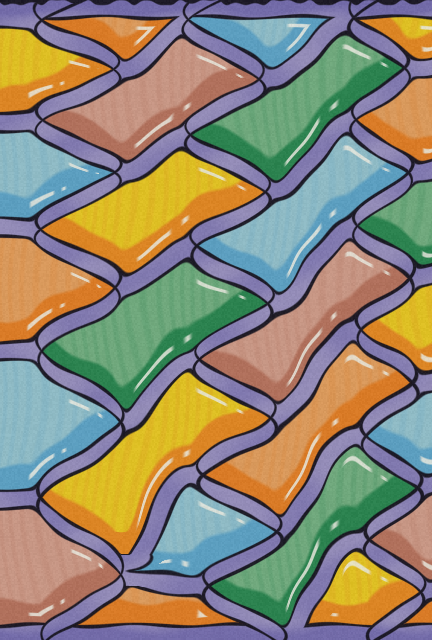
This pattern is drawn by a WebGL 2 fragment shader. Its source:

```glsl
#version 300 es
precision highp float;
// Marker drawing of glossy coloured cells between twisted lavender ribbons.
// Each ribbon is a pair of shifted waves; their phases are blended across a
// column, and whole values of the blended phase separate the cells.
uniform vec2 u_resolution;
out vec4 fragColor;

const float ASPECT = 0.676;
const float TAU = 6.28319;
const float TWIST = 0.0145;      // half the vertical gap between strands
const float GAP = 0.0145;        // half the width of a separator
const float INK_WIDTH = 0.0021;  // half the outline width
const float SHADE_DEPTH = 0.036;
const float FRAME_TOP = 0.027;
const float FRAME_BOTTOM = 0.977;
const vec3 PAPER_WHITE = vec3(0.90, 0.90, 0.86);
const vec3 INK = vec3(0.09, 0.08, 0.12);
const vec3 LAVENDER = vec3(0.58, 0.55, 0.72);
const vec3 VIOLET = vec3(0.45, 0.42, 0.66);

// Ribbons 1 to 3 are visible; 0 and 4 bound the outer columns.
const float CENTER[5] = float[5](-0.06, 0.124, 0.365, 0.605, 0.80);
const float SWING[5] = float[5](0.0, 0.066, 0.063, 0.046, 0.0);
const float DRIFT[5] = float[5](0.0, 0.010, 0.035, 0.030, 0.0);

// Blue, pink, green, orange, yellow
const vec3 LIGHT[5] = vec3[5](vec3(0.56, 0.73, 0.77), vec3(0.78, 0.59, 0.52),
  vec3(0.44, 0.66, 0.49), vec3(0.85, 0.60, 0.36), vec3(0.87, 0.75, 0.14));
const vec3 DARK[5] = vec3[5](vec3(0.36, 0.62, 0.75), vec3(0.69, 0.44, 0.36),
  vec3(0.17, 0.51, 0.31), vec3(0.85, 0.48, 0.15), vec3(0.86, 0.52, 0.14));
// Pigment of each cell, column by column from the top
const int PIGMENT[28] = int[28](3,4,0,3,0,1,3, 3,1,4,2,4,0,3,
                               0,2,0,1,3,2,4, 4,3,2,4,0,1,3);

float hash(vec2 p) {
  p = fract(p * vec2(0.1031, 0.1137));
  p += dot(p, p.yx + 33.33);
  return fract((p.x + p.y) * p.x * 7.13);
}

float softMin(float a, float b, float k) {
  float h = max(k - abs(a - b), 0.0) / k;
  return min(a, b) - h * h * k * 0.25;
}

// Wave count down a ribbon: whole at left turns, half at right turns
float ribbonPhase(int i, float y) {
  if (i < 2) {
    float n = (y - 0.013) / 0.191 + 0.22 * sin(TAU * 0.5 * (y - 0.117) / 0.651);
    return i == 0 ? n + 0.5 : n;
  }
  if (i == 2) return (y - 0.0326) / 0.177;
  return (y - 0.026) / 0.1634 - (i == 4 ? 0.2 : 0.0);
}

float ribbonX(int i, float y) {
  return CENTER[i] + DRIFT[i] * (y - 0.5) - SWING[i] * cos(TAU * ribbonPhase(i, y));
}

float strandDist(int i, vec2 q) {
  float x = ribbonX(i, q.y);
  float slope = (ribbonX(i, q.y + 0.001) - x) / 0.001;
  return (q.x - x) * inversesqrt(1.0 + slope * slope);
}

float cellPhase(int j, vec2 q) {
  float left = ribbonPhase(j, q.y) - 0.5;
  if (j == 1) left += smoothstep(0.865, 0.915, q.y);  // extra cell tapers in
  float t = smoothstep(CENTER[j] + SWING[j], CENTER[j + 1] - SWING[j + 1], q.x);
  return mix(left, ribbonPhase(j + 1, q.y), t);
}

// Distance inside cell k of column j, negative outside
float cellDist(int j, float k, vec2 q) {
  vec2 up = vec2(0.0, TWIST), e = vec2(0.001, 0.0);
  float left = min(strandDist(j, q - up), strandDist(j, q + up));
  float right = -max(strandDist(j + 1, q - up), strandDist(j + 1, q + up));
  float m = cellPhase(j, q);
  vec2 grad = vec2(cellPhase(j, q + e) - m, cellPhase(j, q + e.yx) - m) / e.x;
  float rows = min(m - k, k + 1.0 - m) / length(grad) - GAP;
  float frame = min(q.y - FRAME_TOP, FRAME_BOTTOM - q.y);
  return min(softMin(softMin(left, right, 0.01), rows, 0.016), frame);
}

float segment(float t, float a, float b) {
  return smoothstep(a - 0.012, a + 0.012, t) * (1.0 - smoothstep(b - 0.012, b + 0.012, t));
}

void main() {
  float px = 1.0 / u_resolution.y;
  vec2 uv = gl_FragCoord.xy / u_resolution;
  vec2 p = vec2(uv.x * ASPECT, 1.0 - uv.y);
  // Hand wobble
  vec2 q = p + 0.0022 * vec2(sin(p.y * 47.0 + 3.0 * sin(p.x * 19.0)),
                             sin(p.x * 41.0 + 2.0 * sin(p.y * 23.0)));

  // Column and strand outlines
  int col = 0;
  float line = 1.0;
  for (int i = 1; i < 4; i++) {
    float a = strandDist(i, q - vec2(0.0, TWIST));
    float b = strandDist(i, q + vec2(0.0, TWIST));
    line = min(line, min(abs(a), abs(b)));
    if (a + b > 0.0) col = i;
  }
  float m = cellPhase(col, q), k = floor(m);
  float inside = cellDist(col, k, q);
  line = min(line, abs(inside));

  // Marker fill: streaked light body, darker lower rim
  int pigment = PIGMENT[col * 7 + clamp(int(k) + 1, 0, 6)];
  float wave = sin(p.x * 60.0 + k * 2.0) * 0.004;
  float body = smoothstep(-0.003, 0.004, cellDist(col, k, q + vec2(0.006, SHADE_DEPTH + wave)));
  float streak = sin(p.x * 310.0 + 5.0 * sin(p.y * 13.0 + k) + 2.0 * sin(p.x * 43.0));
  body *= 0.84 + 0.16 * smoothstep(-0.9, 0.3, streak);
  vec3 fill = mix(DARK[pigment], LIGHT[pigment], body);

  // Gloss arcs with trailing dots
  float x0 = CENTER[col] - SWING[col], x1 = CENTER[col + 1] + SWING[col + 1];
  float t = (q.x - x0) / (x1 - x0);
  float upper = segment(t, 0.68, 0.80) + segment(t, 0.85, 0.875);
  float lower = segment(t, 0.42, 0.57) + segment(t, 0.62, 0.645);
  float arc = 1.0 - smoothstep(0.0015, 0.0015 + 1.5 * px, abs(inside - 0.015));
  fill = mix(fill, PAPER_WHITE, 0.85 * arc * (m - k < 0.5 ? upper : lower));

  // Ribbons, cells, then ink
  float edge = 1.0 - smoothstep(0.0, 0.03, min(p.y - 0.005, 0.998 - p.y));
  float tint = 0.3 + 0.3 * sin(p.x * 31.0 + p.y * 17.0 + 2.0 * sin(p.y * 29.0));
  vec3 color = mix(LAVENDER, VIOLET, clamp(tint + edge, 0.0, 1.0));
  color = mix(color, fill, smoothstep(-px, px, inside));
  float width = INK_WIDTH * (1.0 + 0.3 * sin(p.y * 71.0 + p.x * 53.0));
  float ink = 1.0 - smoothstep(width - 0.7 * px, width + px, line);
  float topMark = 0.004 + 0.004 * sin(p.x * 37.0 + 2.0 * sin(p.x * 90.0));
  ink = max(ink, 1.0 - smoothstep(topMark - px, topMark + px, p.y));
  color = mix(color, INK, 0.94 * ink);

  // Paper grain
  color += 0.035 * (hash(floor(p * 420.0)) - 0.5);
  fragColor = vec4(color, 1.0);
}
```
